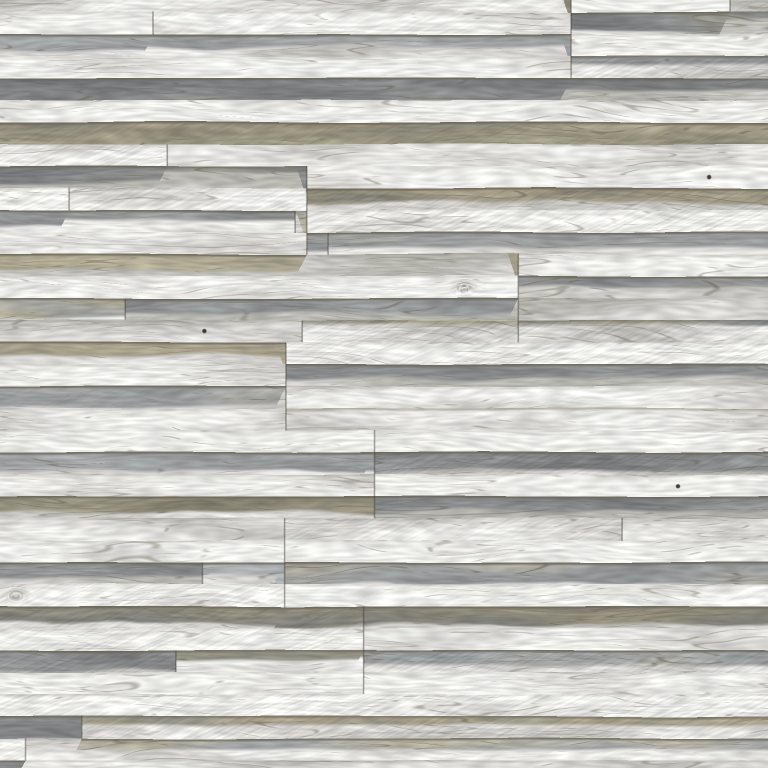
Write a WebGL 2 fragment shader that draws this texture.

```glsl
#version 300 es
precision highp float;
// Whitewashed split-wood cladding: stacked strips of uneven depth in slanting sunlight.

#define ROWS 34.9          // strips down the canvas
#define TOP_OFFSET 0.45    // part of the first strip cut off at the top
#define PANEL_ROWS 4.0     // strips sharing one vertical joint
#define SHADOW_LENGTH 1.15 // in strips, for a full step in depth
#define SLANT 0.014        // sideways drift of shadows per strip
#define SEAM 0.0011        // half width of vertical joints
#define GRAIN 0.17         // contrast of the wood grain
#define WEAR 0.8           // uneven paint cover
#define KNOT_CHANCE 0.12
#define NAIL_CHANCE 0.08

uniform vec2 u_resolution;
out vec4 outColor;

const vec3 PAINT = vec3(0.925, 0.925, 0.915);
const vec3 THIN_PAINT = vec3(0.82, 0.81, 0.80);
const vec3 WEATHERED = vec3(0.68, 0.68, 0.65);
const vec3 COOL_SHADE = vec3(0.55, 0.56, 0.565);
const vec3 WARM_SHADE = vec3(0.56, 0.54, 0.47);
const vec3 BARE_WOOD = vec3(0.42, 0.40, 0.35);
const vec3 GAP = vec3(0.24, 0.23, 0.20);

float hash(vec2 p) {
  vec3 q = fract(p.xyx * 0.1031);
  q += dot(q, q.yzx + 33.33);
  return fract((q.x + q.y) * q.z);
}

float corner(vec2 cell, vec2 offset) {
  float angle = 6.2832 * hash(cell + 71.0);
  return dot(vec2(cos(angle), sin(angle)), offset);
}

float gradientNoise(vec2 p) {
  vec2 i = floor(p), f = fract(p), e = vec2(1.0, 0.0);
  vec2 w = f * f * f * (f * (f * 6.0 - 15.0) + 10.0);
  return mix(mix(corner(i, f), corner(i + e, f - e), w.x),
             mix(corner(i + e.yx, f - e.yx), corner(i + 1.0, f - 1.0), w.x), w.y);
}

struct Strip { float depth, seam, id; };

// Strip at a horizontal position: height above the wall, distance to its joint, identity.
Strip stripAt(float x, float row) {
  float panel = floor(row / PANEL_ROWS);
  float joint = hash(vec2(panel, 11.0)) < 0.2 ? -1.0 : mix(0.25, 0.8, hash(vec2(panel, 23.0)));
  float side = step(joint, x);
  vec2 key = vec2(row, side * 7.0 + 3.0);
  float raised = mod(row + step(0.65, hash(vec2(panel, side + 5.0))), 2.0);
  float depth = 0.75 * raised + 0.25 * hash(key + 40.0);
  float cut = hash(key + 60.0) < 0.42 ? hash(key + 80.0) : 2.0;
  float part = step(cut, x);
  depth = abs(depth - part * mix(0.15, 0.75, hash(key + 100.0)));
  return Strip(depth, min(abs(x - joint), abs(x - cut)), hash(key + part * 31.0));
}

vec3 cladding(vec2 p) {
  float v = (1.0 - p.y) * ROWS + TOP_OFFSET;
  v += 0.10 * gradientNoise(vec2(p.x * 4.0, v * 0.6));
  float row = floor(v), f = fract(v);
  Strip strip = stripAt(p.x, row);
  float id = strip.id;

  // Knot, which also bends the grain around it
  vec2 knotOffset = vec2((p.x - hash(vec2(id * 90.0, 3.0))) * ROWS * 0.7, f - 0.5);
  float radius = length(knotOffset);
  float knot = step(hash(vec2(id * 90.0, 8.0)), KNOT_CHANCE) * exp(-radius * radius * 12.0);

  // Grain, fibres, saw marks and paint wear
  float warp = gradientNoise(vec2(p.x * 6.0 + id * 53.0, v * 0.8)) + knot * 1.2;
  float grain = gradientNoise(vec2(p.x * 10.0 + id * 37.0, v * 3.5 + warp * 2.0));
  float fibre = gradientNoise(vec2(p.x * 34.0 + id * 91.0, v * 7.0 + warp * 3.0));
  float saw = gradientNoise(vec2(p.x * 140.0 + v * 9.0, v * 1.3 + id * 60.0));
  float wear = gradientNoise(vec2(p.x * 5.0 + id * 77.0, v * 0.9));
  float sawn = smoothstep(0.3, 0.8, hash(vec2(id * 50.0, 6.0)));

  // Paint cover: each strip has its own tone, recessed ones are greyer
  float worn = smoothstep(0.7, 1.0, hash(vec2(id * 40.0, 2.0)));
  float thin = 0.5 * (1.0 - strip.depth) + WEAR * wear + 0.45 * worn + 0.3 * grain;
  vec3 color = mix(PAINT, THIN_PAINT, smoothstep(0.1, 0.6, thin));
  color = mix(color, WEATHERED, 0.8 * smoothstep(0.5, 1.0, thin));

  // Shadow of the strip above, and of a taller neighbour on the right
  Strip above = stripAt(p.x + SLANT * f, row - 1.0);
  float overhang = max(above.depth - strip.depth, 0.0);
  float reach = overhang * SHADOW_LENGTH * mix(0.65, 1.4, hash(vec2(row, above.id * 20.0)));
  reach += overhang * (0.35 * gradientNoise(vec2(p.x * 9.0, row * 3.7)) + 0.12 * fibre);
  float shade = (1.0 - smoothstep(reach - 0.14, reach + 0.06, f)) * smoothstep(0.05, 0.2, overhang);
  Strip right = stripAt(p.x + SLANT * (1.0 - 0.7 * f), row);
  shade = max(shade, smoothstep(0.25, 0.45, right.depth - strip.depth));
  float warmth = smoothstep(0.3, 0.8, id + 0.5 * wear);
  vec3 shadeColor = mix(COOL_SHADE, WARM_SHADE, warmth);
  shadeColor *= mix(0.9, 1.22, hash(vec2(id * 30.0, 7.0))) + 0.25 * wear;
  color = mix(color, shadeColor, shade);

  // Surface relief, with thin broken cracks along the grain
  color *= 1.0 + GRAIN * (0.6 * grain + fibre + 0.7 * saw * sawn);
  float line = gradientNoise(vec2(p.x * 8.0 + id * 19.0, v * 2.6 + warp * 1.5));
  float crack = (1.0 - smoothstep(0.0, 0.07, abs(line))) * smoothstep(0.0, 0.35, fibre + wear);
  color = mix(color, BARE_WOOD, crack * (0.42 + 0.2 * shade));
  color = mix(color, BARE_WOOD, knot * (0.4 + 0.25 * sin(radius * 30.0 + grain * 12.0)));

  // Nail holes, contact lines and vertical joints
  vec2 nailOffset = vec2((p.x - hash(vec2(id * 70.0, 4.0))) * ROWS, f - 0.5);
  float nail = step(hash(vec2(id * 70.0, 9.0)), NAIL_CHANCE);
  color = mix(color, GAP, nail * (1.0 - smoothstep(0.06, 0.13, length(nailOffset))));
  float contact = (1.0 - smoothstep(0.03, 0.16, f)) * (0.12 + 0.7 * smoothstep(0.1, 0.5, overhang));
  color = mix(color, BARE_WOOD, contact);
  float seam = 1.0 - smoothstep(SEAM * 0.4, SEAM * 1.4, strip.seam);
  return mix(color, GAP, seam * 0.45);
}

void main() {
  // Four samples per pixel smooth every edge
  vec3 sum = vec3(0.0);
  for (int i = 0; i < 4; i++) {
    vec2 jitter = vec2(float(i & 1), float(i >> 1)) * 0.5 - 0.25;
    sum += cladding((gl_FragCoord.xy + jitter) / u_resolution);
  }
  outColor = vec4(sum * 0.25, 1.0);
}
```
